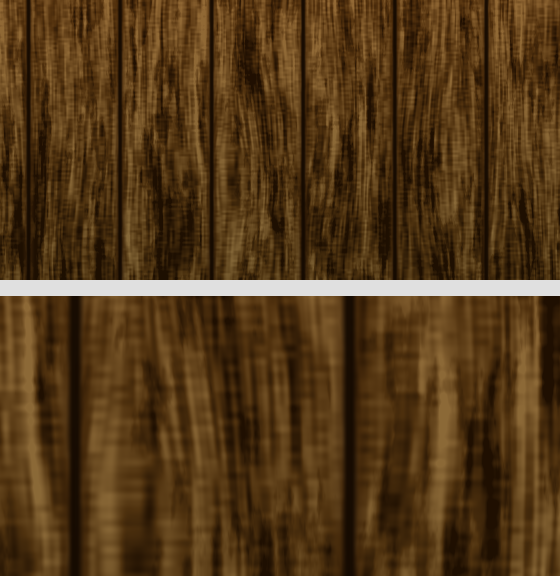
Top, the full canvas; bottom, a detail of the centre.
A WebGL 2 fragment shader for this texture:

```glsl
#version 300 es
precision highp float;

uniform vec2 u_resolution;
out vec4 fragColor;

float hash(vec2 p) {
    return fract(sin(dot(p, vec2(127.1, 311.7))) * 43758.5453);
}

float noise(vec2 p) {
    vec2 i = floor(p), f = fract(p);
    f = f * f * (3.0 - 2.0 * f);
    return mix(mix(hash(i), hash(i + vec2(1, 0)), f.x),
               mix(hash(i + vec2(0, 1)), hash(i + vec2(1, 1)), f.x), f.y);
}

float fbm(vec2 p) {
    float sum = 0.0, amp = 0.5;
    for (int i = 0; i < 4; i++) {
        sum += amp * noise(p);
        p = p * 2.03 + 17.3;
        amp *= 0.5;
    }
    return sum / 0.9375;
}

// Long fibres, fine streaks and short cross marks, centred on zero
float woodGrain(vec2 p) {
    float broad = fbm(vec2(p.x * 24.0, p.y * 1.6)) - 0.5;
    float streak = noise(vec2(p.x * 75.0, p.y * 5.0)) - 0.5;
    float fine = noise(vec2(p.x * 150.0, p.y * 14.0) + 31.0) - 0.5;
    float cross = noise(vec2(p.x * 55.0, p.y * 125.0) + 67.0) - 0.5;
    return 0.6 * broad + 0.5 * streak + 0.45 * fine + 0.22 * cross;
}

// Ragged dark flakes where the surface is worn
float wornPatches(vec2 p) {
    float shape = 0.55 * noise(vec2(p.x * 20.0, p.y * 4.0) + 9.0)
                + 0.45 * fbm(vec2(p.x * 60.0, p.y * 16.0) + 43.0);
    return smoothstep(0.54, 0.66, shape);
}

vec3 woodColor(float tone) {
    vec3 dark = vec3(0.12, 0.06, 0.005);
    vec3 middle = vec3(0.31, 0.195, 0.06);
    vec3 light = vec3(0.54, 0.41, 0.23);
    return tone < 0.45 ? mix(dark, middle, tone / 0.45)
                       : mix(middle, light, (tone - 0.45) / 0.55);
}

void main() {
    vec2 p = gl_FragCoord.xy / u_resolution.y;

    // Planks of equal width, each with its own piece of wood
    float plank = (p.x - 0.102) / 0.327;
    float id = floor(plank);
    float across = (plank - id) * 0.327;
    float edge = min(across, 0.327 - across);
    float seed = hash(vec2(id, 4.0));
    vec2 wood = vec2(across + 3.7 * (id + 2.0), p.y + 9.0 * seed);

    // Slow bending of the fibres
    wood.x += 0.05 * (noise(vec2(across * 7.0 + id * 5.0, wood.y * 1.8)) - 0.5);
    wood.x += 0.006 * (noise(wood * vec2(20.0, 9.0)) - 0.5);

    float tone = 0.58 + 1.1 * woodGrain(wood) - 0.27 * wornPatches(wood);
    tone += 0.08 * (seed - 0.5);

    // Thin split inside each plank
    float split = abs(across - 0.327 * mix(0.25, 0.65, hash(vec2(id, 8.0))));
    tone -= 0.22 * (1.0 - smoothstep(0.001, 0.006, split))
          * smoothstep(0.25, 0.6, noise(vec2(id * 3.0, p.y * 9.0)));

    // Light falls from the top centre
    float center = 0.5 * u_resolution.x / u_resolution.y;
    tone += 0.24 * (p.y - 0.5) - 0.07 * pow(abs(p.x / center - 1.0), 2.0);
    vec3 color = woodColor(clamp(tone, 0.0, 1.0));
    color *= mix(vec3(0.96, 1.0, 0.98), vec3(1.06, 1.0, 0.9), p.y);

    // Smooth brown bevel, then the dark groove between planks
    float bevel = 1.0 - smoothstep(0.008, 0.024, edge);
    color = mix(color, vec3(0.27, 0.155, 0.035) * (0.75 + 0.4 * p.y), 0.65 * bevel);
    float rough = 0.003 * noise(vec2(id, p.y * 30.0));
    float groove = 1.0 - smoothstep(0.002, 0.01 + rough, edge);
    color = mix(color, vec3(0.075, 0.035, 0.003), 0.93 * groove);

    fragColor = vec4(color, 1.0);
}
```
